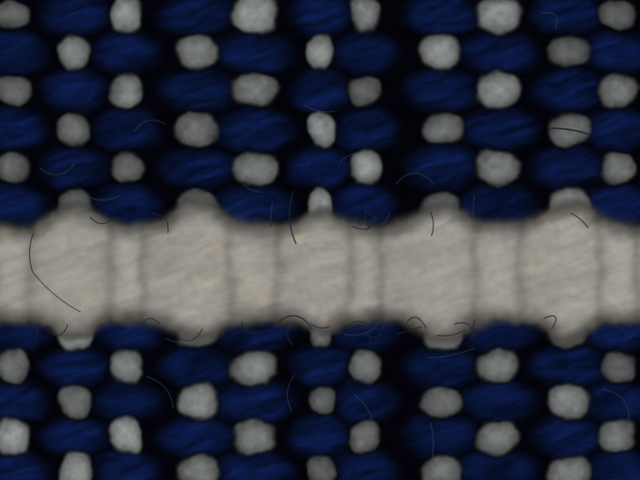
Reproduce this texture procedurally as a WebGL 1 fragment shader.

```glsl
precision highp float;
// Macro view of a woven cloth: blue weft loops and pale warp knots alternate
// in a checker of uneven columns, crossed by one thick, puffy pale cord.
// Soft ellipses form the loops; stretched noise and bent strokes form fibres.
uniform vec2 u_resolution;

const vec2 CANVAS = vec2(768.0, 576.0);   // working units, y pointing down
const float COLUMNS = 11.0;
const vec4 CENTER_A = vec4(15.0, 90.0, 152.0, 237.0);
const vec4 CENTER_B = vec4(305.0, 385.0, 438.0, 530.0);
const vec4 CENTER_C = vec4(597.0, 683.0, 742.0, 830.0);
const vec4 WIDTH_A = vec4(23.0, 21.0, 20.0, 27.0);
const vec4 WIDTH_B = vec4(29.0, 17.0, 20.0, 26.0);
const vec4 WIDTH_C = vec4(28.0, 27.0, 23.0, 24.0);
const float CORD_TOP = 270.0;
const float CORD_BOTTOM = 388.0;
const float CORD_MIDDLE = 327.0;
const vec3 GAP = vec3(0.010, 0.011, 0.036);
const vec3 BLUE = vec3(0.038, 0.090, 0.245);
const vec3 PALE = vec3(1.0, 0.985, 0.93);
const vec3 KNOT = vec3(0.97, 1.0, 0.985);
const vec3 HAIR_DARK = vec3(0.13, 0.14, 0.17);
const vec3 HAIR_LIGHT = vec3(0.20, 0.22, 0.26);

float hash(vec2 p) {
  vec3 q = fract(vec3(p.xyx) * 0.1031);
  q += dot(q, q.yzx + 33.33);
  return fract((q.x + q.y) * q.z);
}

float noise(vec2 p) {
  vec2 i = floor(p), f = fract(p);
  f = f * f * (3.0 - 2.0 * f);
  return mix(mix(hash(i), hash(i + vec2(1.0, 0.0)), f.x),
             mix(hash(i + vec2(0.0, 1.0)), hash(i + 1.0), f.x), f.y);
}

float fbm(vec2 p) {
  return 0.6 * noise(p) + 0.28 * noise(p * 2.1 + 17.0) + 0.12 * noise(p * 4.3 + 41.0);
}

float pick(vec4 a, vec4 b, vec4 c, float i) {
  vec4 v = i < 4.0 ? a : (i < 8.0 ? b : c);
  return dot(v, vec4(equal(vec4(0.0, 1.0, 2.0, 3.0), vec4(mod(i, 4.0)))));
}

float bell(float x) { return exp(-x * x); }

// Coverage of a thin strand from a to b, bowed sideways by bend.
float strand(vec2 p, vec2 a, vec2 b, float bend, float width) {
  vec2 d = b - a;
  float len = length(d);
  d /= len;
  float along = dot(p - a, d);
  float t = clamp(along / len, 0.0, 1.0);
  float side = dot(p - a, vec2(-d.y, d.x)) - bend * 4.0 * t * (1.0 - t);
  float slope = bend * 4.0 * (1.0 - 2.0 * t) / len;
  float dist = length(vec2(along - t * len, side / sqrt(1.0 + slope * slope)));
  return 1.0 - smoothstep(0.0, width + 0.9, dist);
}

void main() {
  vec2 p = gl_FragCoord.xy / u_resolution * CANVAS;
  p.y = CANVAS.y - p.y;
  vec2 wobble = vec2(fbm(p * 0.04), fbm(p * 0.04 + 50.0)) - 0.5;
  vec2 w = p + wobble * 11.0;

  // Fibre grain, running along the weft with a slight twist
  float twist = p.y + 0.30 * p.x + 14.0 * wobble.x;
  float grain = fbm(vec2(p.x * 0.025, twist * 0.13));
  float fuzz = fbm(p * 0.12);

  // Loops, knots and the outline of the cord, gathered column by column
  bool upper = p.y < CORD_MIDDLE;
  float base = upper ? 17.0 : 440.0;
  float pitch = upper ? 46.0 : 42.0;
  float loops = 0.0, knots = 0.0, knotLight = 0.0;
  float top = CORD_TOP, bottom = CORD_BOTTOM, seam = 0.0, rib = 0.0, puff = 0.0;
  for (float i = 0.0; i < COLUMNS; i++) {
    float cx = pick(CENTER_A, CENTER_B, CENTER_C, i);
    float cw = pick(WIDTH_A, WIDTH_B, WIDTH_C, i);
    float odd = mod(i, 2.0);
    float row = (w.y - base) / pitch;
    float knotRow = odd + 2.0 * floor((row - odd) * 0.5 + 0.5);
    float loopRow = 1.0 - odd + 2.0 * floor((row - 1.0 + odd) * 0.5 + 0.5);
    float vary = hash(vec2(i + 3.0, knotRow + (upper ? 20.0 : 60.0)));

    vec2 q = (w - vec2(cx, base + loopRow * pitch)) / vec2(cw + 27.0, 30.0);
    loops = max(loops, 1.0 - smoothstep(0.08, 1.12, dot(q, q)));

    q = abs(w - vec2(cx, base + knotRow * pitch)) / vec2(cw, 19.0 + 5.0 * vary);
    float r = pow(q.x, 2.4) + pow(q.y, 2.4);
    float cover = 1.0 - smoothstep(0.55, 1.45, r);
    knotLight = mix(knotLight, max(0.51 - 0.27 * r, 0.13) * (0.72 + 0.4 * vary), cover);
    knots = max(knots, cover);

    float dx = w.x - cx;
    top -= odd * (5.0 + 0.85 * cw) * bell(dx / (16.0 + cw));
    bottom += odd * 0.75 * cw * bell(dx / (8.0 + cw));
    seam += (1.0 - odd) * bell((abs(dx) - cw + 1.0) / 7.0);
    rib += (1.0 - odd) * bell(dx / (cw * 0.7));
    puff += odd * bell(dx / (cw + 12.0));
  }

  vec3 color = mix(GAP, BLUE * (0.45 + 1.0 * grain), loops);
  color *= 0.9 + 0.2 * fuzz;
  color = mix(color, KNOT * knotLight * (0.86 + 0.28 * fuzz), knots);

  // Cord: rounded edges, seams between puffs and ribs, soft grain
  float inside = min(w.y - top, bottom - w.y);
  float shade = mix(0.20, 0.60, smoothstep(-10.0, 30.0, inside));
  shade *= (1.0 - 0.13 * seam) * (0.97 + 0.07 * rib + 0.05 * puff);
  shade *= 0.86 + 0.16 * grain + 0.10 * fuzz;
  vec3 cord = PALE * shade;
  cord += vec3(0.035, 0.015, 0.0) * smoothstep(0.6, 1.0, noise(p * 0.08 + 9.0));
  color = mix(color, cord, smoothstep(-9.0, 6.0, inside));

  // Loose hairs: pale ones over the cloth, dark ones along the cord edges
  float pale = 0.0, dark = 0.0;
  for (float i = 0.0; i < 26.0; i++) {
    vec2 rnd = vec2(hash(vec2(i, 7.0)), hash(vec2(i, 19.0)));
    float angle = 6.283 * hash(vec2(i, 31.0));
    vec2 reach = vec2(cos(angle), 0.7 * sin(angle)) * (14.0 + 20.0 * rnd.y);
    vec2 c = rnd * CANVAS;
    float bend = 26.0 * (hash(vec2(i, 43.0)) - 0.5);
    pale = max(pale, strand(p, c - reach, c + reach, bend, 0.8));
    c.y = mod(i, 3.0) < 1.0 ? 256.0 + 14.0 * rnd.y : 386.0 + 18.0 * rnd.y;
    dark = max(dark, strand(p, c - reach * 0.6, c + reach * 0.6, bend, 0.8));
  }
  color = mix(color, max(color, HAIR_LIGHT), 0.5 * pale);
  dark *= 0.6;
  dark = max(dark, 0.6 * strand(p, vec2(40.0, 280.0), vec2(39.0, 326.0), 4.0, 0.7));
  dark = max(dark, 0.5 * strand(p, vec2(39.0, 326.0), vec2(96.0, 374.0), 4.0, 0.7));
  dark = max(dark, 0.7 * strand(p, vec2(352.0, 230.0), vec2(355.0, 292.0), 6.0, 1.0));
  dark = max(dark, 0.9 * strand(p, vec2(660.0, 154.0), vec2(706.0, 161.0), -2.0, 1.2));
  dark = max(dark, 0.7 * strand(p, vec2(332.0, 388.0), vec2(374.0, 394.0), -12.0, 1.0));
  color = mix(color, HAIR_DARK, dark);

  gl_FragColor = vec4(color, 1.0);
}
```
